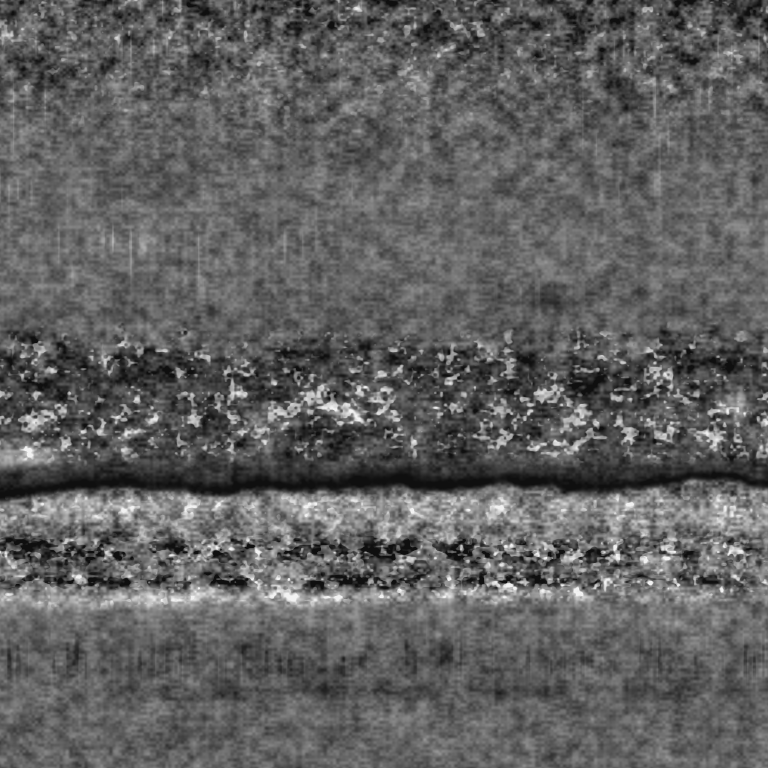
Reproduce this texture procedurally as a Shadertoy shader.

```glsl
// Weathered grey slab in horizontal layers, split by a dark wavy crack.
// Smooth bands set the tone of each layer; value noise at several scales
// adds grain, streaks, pale chips and dark pits.

float hash(vec2 p) {
    return fract(sin(dot(p, vec2(127.1, 311.7))) * 43758.5453);
}

float noise(vec2 p) {
    vec2 i = floor(p), f = fract(p);
    f = f * f * (3.0 - 2.0 * f);
    return mix(mix(hash(i), hash(i + vec2(1, 0)), f.x),
               mix(hash(i + vec2(0, 1)), hash(i + vec2(1, 1)), f.x), f.y);
}

// Signed noise, from mottling down to grain
float grain(vec2 p) {
    float sum = 0.0, weight = 0.75;
    for (int i = 0; i < 3; i++) {
        sum += weight * (noise(p) - 0.5);
        p = p * 2.03 + 17.3;
        weight *= 0.95;
    }
    return sum;
}

float band(float y, float centre, float width) {
    float d = (y - centre) / width;
    return exp(-d * d);
}

float patchAt(vec2 p, vec2 centre, vec2 size) {
    vec2 d = (p - centre) / size;
    return exp(-dot(d, d));
}

void mainImage(out vec4 fragColor, in vec2 fragCoord) {
    vec2 uv = fragCoord / iResolution.xy;
    float x = uv.x, y = uv.y;

    // Shared noise layers
    float coarse = grain(uv * 30.0);
    float fine = grain(uv * vec2(60.0, 64.0) + 40.0);
    float chipNoise = grain(uv * vec2(56.0, 62.0) + 81.0);
    float verticals = noise(uv * vec2(170.0, 16.0)) - 0.5;
    float horizontals = noise(uv * vec2(18.0, 190.0) + 9.0) - 0.5;
    float ragged = y + 0.03 * coarse;

    // Upper slab: pale middle, darker top, rough dark layer beneath
    float upper = mix(0.415, 0.38, smoothstep(0.68, 0.82, y));
    upper = mix(upper, 0.315, smoothstep(0.88, 1.0, y));
    upper -= 0.035 * band(y, 0.595, 0.03);
    upper -= 0.09 * patchAt(uv, vec2(0.72, 0.615), vec2(0.10, 0.025))
           * smoothstep(-0.25, 0.2, verticals);
    upper = mix(0.225, upper, smoothstep(0.53, 0.575, ragged));
    upper += 0.05 * band(y, 0.45, 0.03) + 0.05 * band(y, 0.405, 0.02);

    // Lower slab: bright lip, pitted strip, pale ridge, dim streak
    float lower = 0.39;
    lower += 0.18 * band(y, 0.336, 0.026);
    lower += 0.05 * band(y, 0.275, 0.025);
    float ridge = 0.221 + 0.010 * smoothstep(0.3, 0.9, x) + 0.006 * (noise(vec2(x * 30.0, 5.0)) - 0.5);
    lower += 0.21 * band(y, ridge, 0.012);
    lower += 0.05 * band(y, 0.195, 0.022);
    float streakSpan = smoothstep(0.09, 0.17, x) * (1.0 - 0.6 * smoothstep(0.7, 0.8, x));
    lower -= 0.09 * streakSpan * band(y, 0.099, 0.011);
    lower -= 0.06 * patchAt(uv, vec2(0.45, 0.14), vec2(0.22, 0.03));
    lower -= 0.14 * smoothstep(0.05, 0.4, verticals) * band(y, 0.145, 0.03);

    // Crack edge parts the slabs
    float edge = 0.357 + 0.014 * x + 0.014 * (noise(vec2(x * 12.0, 3.0)) - 0.5)
               + 0.009 * (noise(vec2(x * 50.0, 7.0)) - 0.5);
    float above = smoothstep(edge - 0.004, edge + 0.004, y);
    float tone = mix(lower, upper, above);

    // Roughness varies from layer to layer
    float darkLayer = smoothstep(0.385, 0.42, y) * (1.0 - smoothstep(0.54, 0.575, ragged));
    float pitted = smoothstep(0.205, 0.225, y) * (1.0 - above);
    float top = smoothstep(0.74, 1.0, y);
    float rough = 0.19 + 0.15 * top + 0.10 * darkLayer + 0.21 * pitted;
    tone += rough * fine + (0.06 + 0.11 * top + 0.06 * darkLayer) * coarse;
    float calm = 1.0 - max(darkLayer, pitted);
    float streaky = smoothstep(0.25, 0.8, noise(uv * 6.0));
    tone += verticals * (0.03 + 0.07 * calm * streaky);
    tone += 0.11 * smoothstep(0.3, 0.47, verticals) * calm * streaky * smoothstep(0.6, 0.68, y);
    tone += horizontals * (0.05 + 0.06 * darkLayer);

    // Pale chips in the dark layer and the top, dark stains in the top
    float chips = smoothstep(0.10, 0.55, chipNoise + 0.13 * band(y, 0.455, 0.03));
    tone += 0.46 * chips * darkLayer;
    tone += 0.32 * smoothstep(0.22, 0.65, chipNoise) * top;
    tone -= 0.10 * smoothstep(0.1, 0.5, -chipNoise) * calm * top;

    // Pits and bright flakes in two rows under the lip
    float rows = max(band(y, 0.282, 0.022), band(y, 0.243, 0.011));
    float pits = smoothstep(0.0, 0.25, grain(uv * vec2(42.0, 62.0) + 23.0) + 0.07);
    tone -= 0.32 * pits * rows * (1.0 - 0.4 * smoothstep(0.75, 0.95, x));
    tone += 0.46 * smoothstep(0.08, 0.45, chipNoise) * max(rows, 0.6 * band(y, 0.265, 0.03));
    tone += 0.25 * smoothstep(0.1, 0.45, chipNoise) * max(band(y, ridge, 0.01), band(y, 0.34, 0.02));

    // Larger worn patches
    float worn = 0.40 * patchAt(uv, vec2(0.03, 0.406), vec2(0.05, 0.014))
               + 0.24 * patchAt(uv, vec2(0.452, 0.464), vec2(0.025, 0.018))
               + 0.16 * patchAt(uv, vec2(0.345, 0.464), vec2(0.03, 0.018))
               + 0.20 * patchAt(uv, vec2(0.955, 0.475), vec2(0.025, 0.025))
               + 0.18 * patchAt(uv, vec2(0.725, 0.406), vec2(0.03, 0.012))
               + 0.15 * patchAt(uv, vec2(0.945, 0.315), vec2(0.028, 0.022));
    tone += worn * (0.95 + 0.5 * coarse);

    // Shadow inside the crack, deepest near the centre, thin on the right
    float depth = 0.0085 - 0.003 * smoothstep(0.7, 0.9, x)
                + 0.004 * patchAt(uv, vec2(0.52, 0.375), vec2(0.07, 0.05));
    tone *= 1.0 - (0.62 + 0.25 * noise(vec2(x * 9.0, y * 60.0))) * band(y, edge + 0.007, depth);
    tone *= 1.0 - 0.22 * band(y, edge + 0.02, 0.013);

    fragColor = vec4(vec3(clamp(tone, 0.06, 0.95)), 1.0);
}
```
